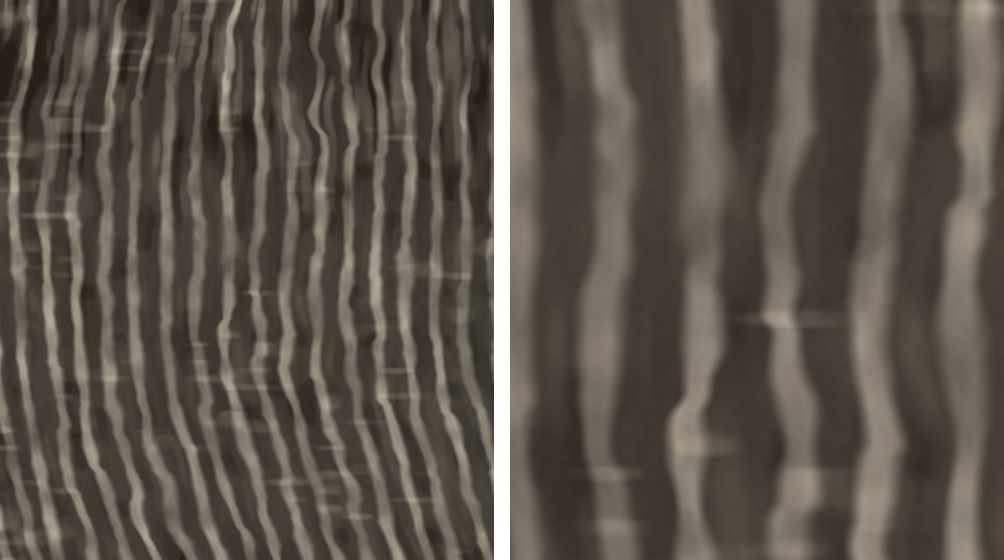
Left, the full canvas; right, a detail of the centre.
Write a Shadertoy shader that draws this texture.

```glsl
// Rippled, weathered surface: pale beaded ridges bending down over dark brown furrows.
#define PERIOD 0.053
#define LOWER_BEND 0.21
#define UPPER_BEND 0.27
#define WOBBLE 0.011
#define JOG 0.17
#define RIDGE_GAIN 0.80
#define STREAK_GAIN 0.36
#define DARK_COLOR vec3(0.22, 0.19, 0.16)
#define LIGHT_COLOR vec3(0.66, 0.62, 0.56)

float hash(vec2 p) {
    return fract(sin(dot(p, vec2(127.1, 311.7))) * 43758.5453);
}

float noise(vec2 p) {
    vec2 i = floor(p), f = fract(p);
    f = f * f * (3.0 - 2.0 * f);
    return mix(mix(hash(i), hash(i + vec2(1, 0)), f.x),
               mix(hash(i + vec2(0, 1)), hash(i + vec2(1, 1)), f.x), f.y);
}

float fbm(vec2 p) {
    float sum = 0.0, gain = 0.53;
    for (int i = 0; i < 4; i++) {
        sum += gain * noise(p);
        p = mat2(1.6, 1.2, -1.2, 1.6) * p + 7.3;
        gain *= 0.5;
    }
    return sum;
}

// Straightens the flow: upper ridges lean right, lower ones drift right downward
float flowShift(vec2 p) {
    float down = 0.67 - p.y;
    float bend = down > 0.0 ? LOWER_BEND : UPPER_BEND * (1.0 - smoothstep(0.3, 0.75, p.x));
    return bend * down * down;
}

// One ridge with sudden sideways jogs and beaded width; cell is its index
float ridge(float across, float cell, float y, float upper) {
    float row = y * 9.0 + 5.0 * hash(vec2(cell, 3.0));
    float jogBlend = smoothstep(0.87, 1.0, fract(row));
    float jog = mix(hash(vec2(cell, floor(row))), hash(vec2(cell, floor(row) + 1.0)), jogBlend) - 0.5;
    float wave = noise(vec2(cell * 9.7, y * 24.0)) - 0.5;
    float d = across - jog * JOG - wave * 0.16;
    float beads = noise(vec2(cell * 5.3 + 40.0, y * 30.0));
    float width = mix(0.20, 0.37, beads) * mix(1.0, 0.80, upper);
    width *= d > 0.0 ? 1.12 : 0.95;
    float body = 1.0 - smoothstep(width * 0.25, width, abs(d));
    float fade = noise(vec2(cell * 3.1 + 11.0, y * 9.0));
    float glint = noise(vec2(cell * 7.7 + 80.0, y * 27.0));
    return body * (0.34 + 0.62 * fade + 0.40 * (glint - 0.3));
}

void mainImage(out vec4 fragColor, in vec2 fragCoord) {
    vec2 p = fragCoord / iResolution.y;
    float upper = smoothstep(0.55, 0.85, p.y);
    float right = smoothstep(0.66, 0.88, p.x);

    // Flow coordinates with broad and fine wobble
    vec2 flow = vec2(p.x - flowShift(p), p.y);
    flow.x += 2.4 * WOBBLE * (noise(p * vec2(4.0, 3.0) + 20.0) - 0.5);
    flow.x += WOBBLE * (noise(p * vec2(12.0, 15.0) + 50.0) - 0.5);
    flow.x += 0.0025 * (noise(p * vec2(40.0, 70.0)) - 0.5);

    // Furrow floor: soft mottling and dark pits between ridges
    float tone = 0.105 + 0.20 * (fbm(flow * vec2(26.0, 9.0)) - 0.5);
    tone -= 0.07 * upper;
    float pits = noise(flow * vec2(38.0, 23.0) + 31.0);
    tone -= 0.12 * smoothstep(0.66, 0.92, pits);

    // Ridges, including overlap from neighbouring cells
    float phase = flow.x / PERIOD;
    float crest = 0.0;
    for (int k = -1; k <= 1; k++) {
        float cell = floor(phase) + float(k);
        crest = max(crest, ridge(phase - cell - 0.5, cell, p.y, upper));
    }
    float patchy = mix(1.0, 0.55 + 0.6 * noise(flow * vec2(15.0, 7.0)), max(upper, right));
    tone += RIDGE_GAIN * crest * patchy * (1.0 - 0.12 * upper);

    // Long fine streaks, strongest in the upper part
    float bright = noise(flow * vec2(62.0, 11.0) + 90.0);
    float shade = noise(flow * vec2(48.0, 8.0) + 140.0);
    float streaky = mix(0.28, 1.0, upper);
    tone += STREAK_GAIN * streaky * smoothstep(0.52, 0.95, bright);
    tone -= 0.24 * streaky * smoothstep(0.55, 0.88, shade);

    // Faint crosswise rungs in scattered patches
    float rung = smoothstep(0.58, 0.92, noise(p * vec2(17.0, 65.0) + 200.0));
    float rungPatch = smoothstep(0.48, 0.78, noise(p * vec2(7.0, 9.0) + 60.0));
    tone += 0.25 * rung * rungPatch;

    // Surface smudges and slight grain
    tone *= 0.86 + 0.28 * noise(flow * vec2(90.0, 45.0));
    tone += 0.035 * (noise(p * vec2(240.0, 190.0)) - 0.5);
    tone = clamp(tone, -0.16, 1.1);

    vec3 color = mix(DARK_COLOR, LIGHT_COLOR, tone);
    color += vec3(-0.010, 0.004, 0.0) * right * noise(p * 5.0);
    fragColor = vec4(color, 1.0);
}
```
